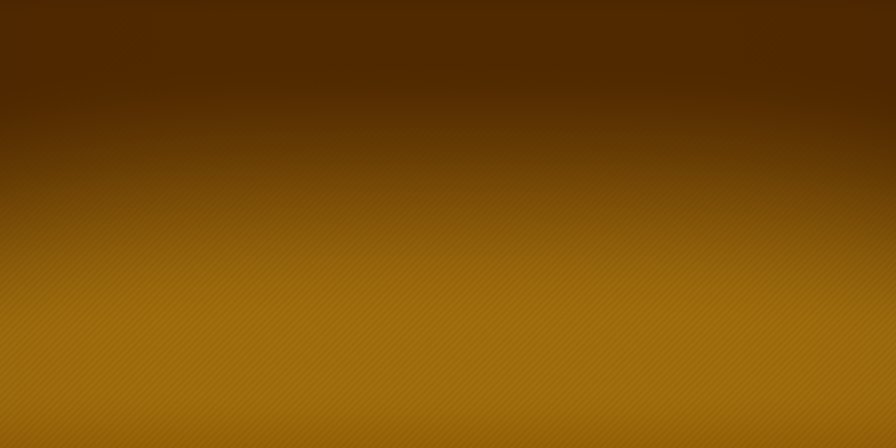
This background is drawn by a WebGL 1 fragment shader. Its source:

```glsl
precision highp float;

uniform vec2 u_resolution;

#define SHADE_COLOR vec3(0.315, 0.160, 0.000)
#define GOLD_COLOR vec3(0.622, 0.424, 0.050)
#define FLOOR_COLOR vec3(0.580, 0.375, 0.025)
#define GLOW_LOW 0.27
#define GLOW_HIGH 0.88
#define EDGE_DROP 0.055
#define STRIPE_COUNT 64.0
#define STRIPE_DEPTH 0.028
#define GRAIN_DEPTH 0.008

float hash(vec2 p) {
    return fract(sin(dot(p, vec2(127.1, 311.7))) * 43758.5);
}

// Fine diagonal weave, rising to the right at 45 degrees
float weave(vec2 p) {
    return sin(6.28319 * STRIPE_COUNT * (p.x - p.y) + 0.785);
}

void main() {
    vec2 uv = gl_FragCoord.xy / u_resolution;
    vec2 p = gl_FragCoord.xy / u_resolution.y;

    // Golden glow from below, its upper limit sagging toward the sides
    float side = abs(2.0 * uv.x - 1.0);
    float height = uv.y + EDGE_DROP * pow(side, 3.0) * smoothstep(0.0, 0.4, uv.y);
    float glow = 1.0 - smoothstep(GLOW_LOW, GLOW_HIGH, height);
    vec3 color = mix(SHADE_COLOR, GOLD_COLOR, glow);

    // Warmer floor and slightly dimmed top and side edges
    color = mix(FLOOR_COLOR, color, smoothstep(-0.03, 0.13, uv.y));
    color *= 1.0 - 0.04 * smoothstep(0.97, 1.0, uv.y);
    color *= 1.0 - 0.03 * pow(side, 4.0);

    // Fabric texture, strongest where the light falls
    float lit = mix(0.15, 1.0, glow);
    float grain = hash(floor(p * 256.0)) - 0.5;
    color *= 1.0 + lit * (STRIPE_DEPTH * weave(p) + GRAIN_DEPTH * grain);

    gl_FragColor = vec4(color, 1.0);
}
```
